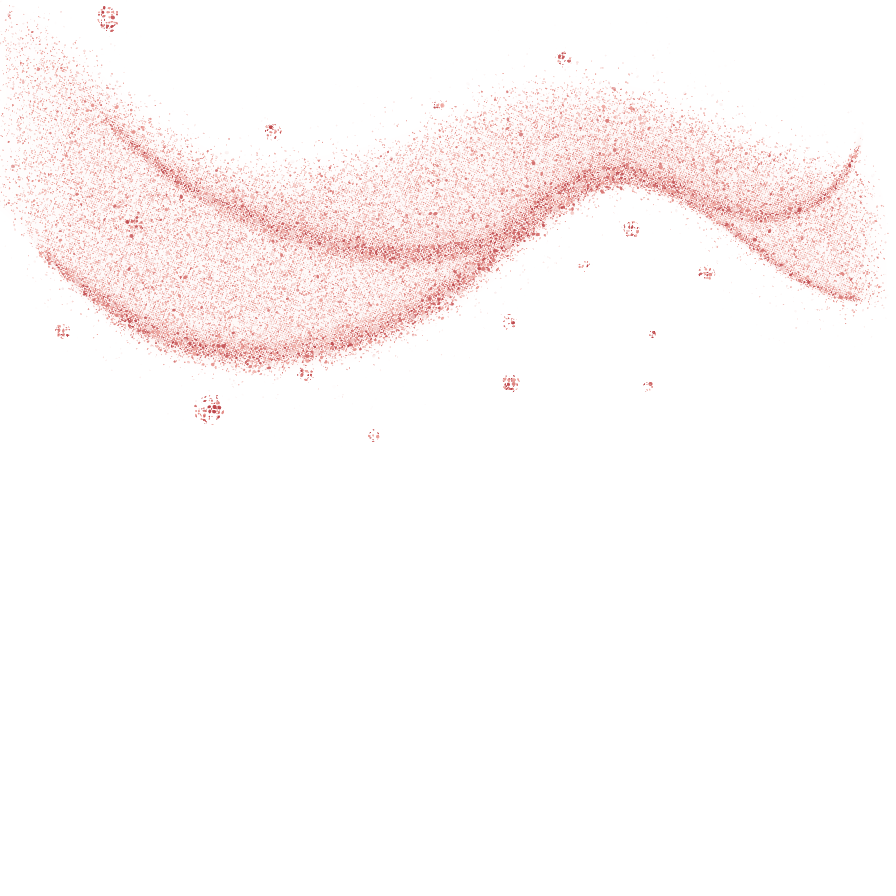
Reproduce this background procedurally as a Shadertoy shader.

```glsl
const vec3 PAPER = vec3(1.0);
const vec3 BLUSH = vec3(0.97, 0.87, 0.86);
const vec3 ROSE = vec3(0.93, 0.64, 0.61);
const vec3 GARNET = vec3(0.74, 0.28, 0.30);
const float FINE_CELLS = 430.0;
const float MEDIUM_CELLS = 310.0;
const float FLAKE_CELLS = 190.0;
const float BEAD_CELLS = 75.0;
const float HAZE = 0.35;

// Heights of the three flowing edges at even steps across the canvas
const int LAST = 16;
const float VEIL[17] = float[17](.987, .935, .883, .837, .809, .802, .811, .827,
    .854, .880, .893, .889, .872, .846, .818, .802, .785);
const float CREST[17] = float[17](.987, .922, .862, .809, .773, .747, .730, .720,
    .723, .740, .788, .810, .794, .768, .762, .801, .922);
const float HEM[17] = float[17](.772, .708, .659, .626, .611, .609, .620, .643,
    .680, .729, .776, .802, .788, .749, .702, .672, .667);

// Loose clusters: centre and radius
const int CLUSTERS = 16;
const vec3 CLUSTER[16] = vec3[16](
    vec3(.120, .979, .015), vec3(.305, .853, .011), vec3(.150, .750, .012),
    vec3(.488, .882, .008), vec3(.630, .935, .009), vec3(.070, .630, .010),
    vec3(.341, .581, .009), vec3(.234, .543, .018), vec3(.417, .514, .008),
    vec3(.570, .572, .011), vec3(.568, .641, .009), vec3(.651, .704, .008),
    vec3(.705, .744, .010), vec3(.788, .695, .010), vec3(.724, .569, .008),
    vec3(.728, .627, .005));

vec3 hash3(vec3 p) {
    p = fract(p * vec3(.1031, .1030, .0973));
    p += dot(p, p.yxz + 33.33);
    return fract((p.xxy + p.yxx) * p.zyx);
}

mat2 turn(float angle) {
    return mat2(cos(angle), -sin(angle), sin(angle), cos(angle));
}

// Catmull-Rom curve through evenly spaced heights
float curve(float k[17], float x) {
    float t = clamp(x, 0.0, 1.0) * float(LAST);
    int i = min(int(t), LAST - 1);
    float f = t - float(i);
    float a = k[max(i - 1, 0)], b = k[i], c = k[i + 1], d = k[min(i + 2, LAST)];
    return b + 0.5 * f * (c - a + f * (2.0 * a - 5.0 * b + 4.0 * c - d
        + f * (3.0 * (b - c) + d - a)));
}

// Approximate signed distance, positive above the curve
float above(float k[17], vec2 p) {
    float slope = (curve(k, p.x + .004) - curve(k, p.x - .004)) / .008;
    return (p.y - curve(k, p.x)) / sqrt(1.0 + slope * slope);
}

float ridge(float d, float width) {
    float u = (d + 0.4 * width) / width;
    return exp(-u * u);
}

float span(float x, float from, float to) {
    return smoothstep(from, from + .03, x) * (1.0 - smoothstep(to - .01, to, x));
}

vec3 powder(float tone) {
    return tone < 0.5 ? mix(BLUSH, ROSE, 2.0 * tone)
                      : mix(ROSE, GARNET, 2.0 * tone - 1.0);
}

// One jittered elliptical grain per cell of a turned grid
vec3 addGrains(vec3 col, vec2 p, float cells, float density, float tone) {
    vec2 q = turn(cells) * p * cells;
    vec2 id = floor(q);
    vec3 place = hash3(vec3(id, cells));
    vec3 look = hash3(vec3(id, cells + 17.0));
    float radius = mix(.25, .48, look.x);
    vec2 d = fract(q) - 0.5 - (place.xy - 0.5) * (1.0 - 2.0 * radius);
    d = turn(6.283 * look.z) * d;
    d.y *= 1.0 + 0.9 * look.z;
    float aa = 0.7 * cells / iResolution.y;
    float cover = 1.0 - smoothstep(-aa, aa, length(d) - radius);
    cover *= smoothstep(place.z - .02, place.z + .02, density - .02);
    return mix(col, powder(clamp(tone + 0.7 * (look.y - 0.5), 0.0, 1.0)), cover);
}

void mainImage(out vec4 fragColor, in vec2 fragCoord) {
    vec2 p = fragCoord / iResolution.xy;
    float dVeil = above(VEIL, p), dCrest = above(CREST, p), dHem = above(HEM, p);

    // Powder body, denser towards the upper side of each ridge
    float ends = smoothstep(-.06, .13, p.x) * (1.0 - smoothstep(.94, 1.0, p.x));
    float inside = smoothstep(-.03, .035, -dVeil) * smoothstep(-.012, .004, dHem) * ends;
    float glow = dCrest > 0.0 ? exp(-dCrest / .035) : 0.1;
    float body = inside * (.42 + .35 * glow + .2 * exp(-max(dHem, 0.0) / .03));

    // Spray drifting beyond the outer edges
    float outside = max(max(dVeil, -dHem), 0.0);
    float spray = ends * (.16 * exp(-outside / .016) + .05 * exp(-outside / .04));

    // Dark ridges, tapering to the sides
    float crestWidth = mix(.004, .010, smoothstep(.1, .4, p.x) * (1.0 - smoothstep(.7, .95, p.x)));
    float hemWidth = mix(.004, .013, smoothstep(.03, .2, p.x) * (1.0 - smoothstep(.45, .9, p.x)));
    float lines = max(ridge(dCrest, crestWidth) * span(p.x, .11, .965),
                      ridge(dHem, hemWidth) * span(p.x, .03, .965));

    float clump = 0.0;
    for (int i = 0; i < CLUSTERS; i++) {
        vec3 c = CLUSTER[i];
        clump = max(clump, 1.0 - smoothstep(.6 * c.z, 1.1 * c.z, distance(p, c.xy)));
    }

    // Haze, then grains from fine to coarse
    vec3 col = mix(PAPER, BLUSH, HAZE * clamp(body + lines, 0.0, 1.0));
    float tone = .28 + .15 * glow * inside + .35 * lines;
    col = addGrains(col, p, FINE_CELLS, body + spray + .7 * lines, tone);
    col = addGrains(col, p, MEDIUM_CELLS, .35 * body + .5 * spray + .6 * lines, tone + .08);
    col = addGrains(col, p, FLAKE_CELLS, .05 * body + .2 * spray + .4 * lines + .6 * clump,
                    .5 + .1 * lines + .25 * clump);
    col = addGrains(col, p, FINE_CELLS * .8, .5 * clump, .7);

    // Pale beads resting on the ridges
    vec2 q = p * BEAD_CELLS;
    vec3 bead = hash3(vec3(floor(q), 5.0));
    float size = mix(.15, .3, bead.x);
    float aa = BEAD_CELLS / iResolution.y;
    float disc = 1.0 - smoothstep(-aa, aa, length(fract(q) - 0.5) - size);
    col = mix(col, BLUSH, .7 * disc * step(bead.y, .25) * smoothstep(.3, .7, lines));

    fragColor = vec4(col, 1.0);
}
```
